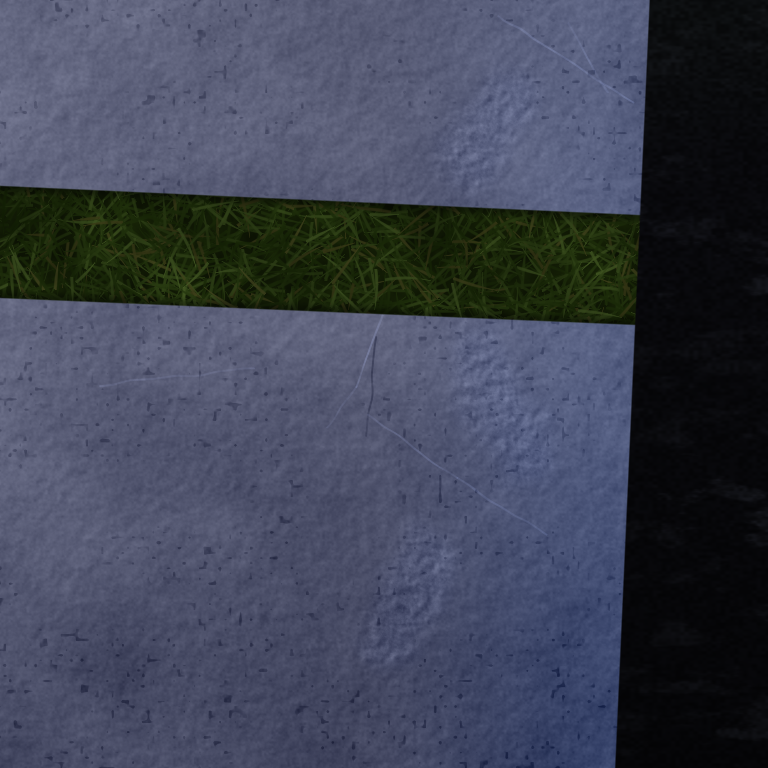
Write a WebGL 1 fragment shader that draws this texture.

```glsl
precision highp float;
uniform vec2 u_resolution;

const vec3 SLAB_LIGHT = vec3(0.375, 0.390, 0.490);
const vec3 SLAB_DARK = vec3(0.235, 0.250, 0.350);
const vec3 SLAB_BLUE = vec3(-0.035, 0.000, 0.055);
const vec3 SOIL = vec3(0.065, 0.100, 0.018);
const vec3 BLADE_DARK = vec3(0.085, 0.140, 0.022);
const vec3 BLADE_LIGHT = vec3(0.220, 0.290, 0.115);
const vec3 BLADE_DRY = vec3(0.250, 0.220, 0.100);
const vec3 ASPHALT = vec3(0.030, 0.031, 0.043);
const vec3 ASPHALT_PATCH = vec3(0.040, 0.043, 0.050);
const vec2 KERB = vec2(0.801, 0.045);        // offset, slope
const vec2 GRASS_TOP = vec2(0.758, -0.0457);
const vec2 GRASS_BOTTOM = vec2(0.612, -0.0424);
const float BLADE_CELL = 0.036;
const float RELIEF = 0.13;

float hash(vec2 p) {
  vec3 q = fract(vec3(p.xyx) * 0.1031);
  q += dot(q, q.yzx + 33.33);
  return fract((q.x + q.y) * q.z);
}

float noise(vec2 p) {
  vec2 i = floor(p), f = fract(p);
  f = f * f * (3.0 - 2.0 * f);
  return mix(mix(hash(i), hash(i + vec2(1.0, 0.0)), f.x),
             mix(hash(i + vec2(0.0, 1.0)), hash(i + 1.0), f.x), f.y);
}

float fbm(vec2 p) {
  float sum = 0.0, amp = 0.5;
  for (int i = 0; i < 5; i++) {
    sum += amp * noise(p);
    p = mat2(1.6, 1.2, -1.2, 1.6) * p + 17.3;
    amp *= 0.5;
  }
  return sum;
}

float segmentDistance(vec2 p, vec2 a, vec2 b) {
  vec2 d = b - a;
  return length(p - a - d * clamp(dot(p - a, d) / dot(d, d), 0.0, 1.0));
}

float scratch(vec2 p, vec2 a, vec2 b) {
  p += 0.005 * (vec2(noise(p * 35.0), noise(p * 35.0 + 60.0)) - 0.5);
  float wear = 0.35 + 0.65 * noise(p * 60.0);
  return wear * (1.0 - smoothstep(0.0004, 0.0021, segmentDistance(p, a, b)));
}

float roughPatch(vec2 p, vec2 a, vec2 b, float radius) {
  return 1.0 - smoothstep(0.2, 1.0, segmentDistance(p, a, b) / radius + 0.7 * (fbm(p * 28.0) - 0.5));
}

vec3 slabColor(vec2 p) {
  // Broad light falloff and stains
  float light = mix(0.12, 0.90, smoothstep(0.0, 0.64, p.y));
  light -= 0.16 * smoothstep(0.35, 0.0, length((p - vec2(0.47, 0.32)) * vec2(0.8, 1.0)));
  light -= 0.20 * smoothstep(0.30, 0.0, length(p - vec2(0.50, 0.93)));
  light += 0.16 * smoothstep(0.35, 0.0, p.x);
  light += 0.85 * (fbm(p * 7.0) - 0.48) + 0.35 * (fbm(p * 38.0) - 0.48);
  vec3 color = mix(SLAB_DARK, SLAB_LIGHT, light);
  color += SLAB_BLUE * smoothstep(0.45, 0.83, p.x) * (1.0 - 0.6 * p.y);

  // Side-lit relief, strongest on the worn patches
  float rough = roughPatch(p, vec2(0.62, 0.54), vec2(0.68, 0.41), 0.06);
  rough += roughPatch(p, vec2(0.55, 0.27), vec2(0.51, 0.17), 0.06);
  rough += roughPatch(p, vec2(0.61, 0.79), vec2(0.66, 0.87), 0.06);
  vec2 grain = p * 85.0;
  float slope = fbm(grain) - fbm(grain + vec2(0.35, -0.35));
  color += slope * RELIEF * (0.8 + 1.2 * rough) + rough * vec3(0.010, 0.014, 0.025);
  color += 0.035 * (noise(p * 330.0) - 0.5);
  color -= 0.10 * smoothstep(0.80, 0.95, noise(p * 150.0)) * smoothstep(0.45, 0.65, noise(p * 14.0));

  // Long scratches and one dark crack
  float marks = scratch(p, vec2(0.498, 0.589), vec2(0.464, 0.497));
  marks += 0.7 * scratch(p, vec2(0.464, 0.497), vec2(0.425, 0.443));
  marks += 0.8 * scratch(p, vec2(0.481, 0.458), vec2(0.594, 0.376));
  marks += 0.8 * scratch(p, vec2(0.594, 0.376), vec2(0.710, 0.305));
  marks += 0.6 * scratch(p, vec2(0.130, 0.498), vec2(0.330, 0.520));
  marks += 0.8 * scratch(p, vec2(0.650, 0.980), vec2(0.825, 0.865));
  marks += 0.6 * scratch(p, vec2(0.740, 0.970), vec2(0.790, 0.880));
  color += marks * vec3(0.10, 0.11, 0.14);
  return color - 0.12 * scratch(p, vec2(0.490, 0.560), vec2(0.479, 0.432));
}

vec3 grassColor(vec2 p) {
  vec3 color = SOIL * (0.5 + fbm(p * 45.0));
  float clump = fbm(p * 14.0);
  // Layers of bent, tapered blades, drawn from deep to high
  for (int layer = 0; layer < 12; layer++) {
    float depth = float(layer) / 11.0;
    vec2 q = p / BLADE_CELL + float(layer) * vec2(7.37, 3.71);
    for (int k = 0; k < 9; k++) {
      vec2 cell = floor(q) + vec2(mod(float(k), 3.0), floor(float(k) / 3.0)) - 1.0;
      vec2 id = cell + float(layer) * 41.0;
      vec2 d = q - cell - vec2(hash(id), hash(id + 11.7));
      float angle = 6.2832 * hash(id + 23.1);
      float along = dot(d, vec2(cos(angle), sin(angle)));
      float across = dot(d, vec2(-sin(angle), cos(angle)));
      across += 0.25 * (hash(id + 5.3) - 0.5) * along * along;
      float reach = mix(0.45, 0.90, hash(id + 31.9));
      float width = 0.055 * (1.0 - smoothstep(-0.3, 1.0, along / reach));
      float blade = (1.0 - smoothstep(width * 0.4, width + 0.03, abs(across))) * step(abs(along), reach);
      float tone = hash(id + 47.3);
      vec3 tint = mix(BLADE_DARK, BLADE_LIGHT, tone * tone * (0.3 + 0.7 * depth) + 0.5 * (clump - 0.4));
      tint = mix(tint, BLADE_DRY, 0.6 * step(0.90, hash(id + 59.9)));
      color = mix(color, tint, blade * 0.85);
    }
  }
  return color * (0.72 + 0.6 * clump);
}

vec3 asphaltColor(vec2 p) {
  // Fine grit with flat, pale, sideways streaks
  float streak = smoothstep(0.52, 0.70, fbm(p * vec2(16.0, 48.0)));
  float zone = 0.35 + 0.65 * smoothstep(0.35, 0.65, noise(p * vec2(3.0, 8.0) + 4.0));
  vec3 color = ASPHALT * (0.65 + 0.5 * p.y) + ASPHALT_PATCH * streak * zone;
  color += vec3(0.008, 0.014, 0.006) * smoothstep(0.75, 1.0, p.y);
  return color * (0.65 + 0.7 * noise(p * vec2(170.0, 240.0)));
}

void main() {
  vec2 p = gl_FragCoord.xy / u_resolution;
  float soft = 1.0 / min(u_resolution.x, u_resolution.y);
  float top = GRASS_TOP.x + GRASS_TOP.y * p.x;
  float bottom = GRASS_BOTTOM.x + GRASS_BOTTOM.y * p.x;
  float kerb = KERB.x + KERB.y * p.y;
  float grass = smoothstep(-soft, soft, min(top - p.y, p.y - bottom));

  vec3 color = slabColor(p);
  if (grass > 0.0) {
    float shade = mix(0.6, 1.0, smoothstep(0.0, 0.015, min(top - p.y, p.y - bottom)));
    color = mix(color, grassColor(p) * shade, grass);
  }
  color = mix(color, asphaltColor(p), smoothstep(-soft, soft, p.x - kerb));
  gl_FragColor = vec4(clamp(color, 0.0, 1.0), 1.0);
}
```
